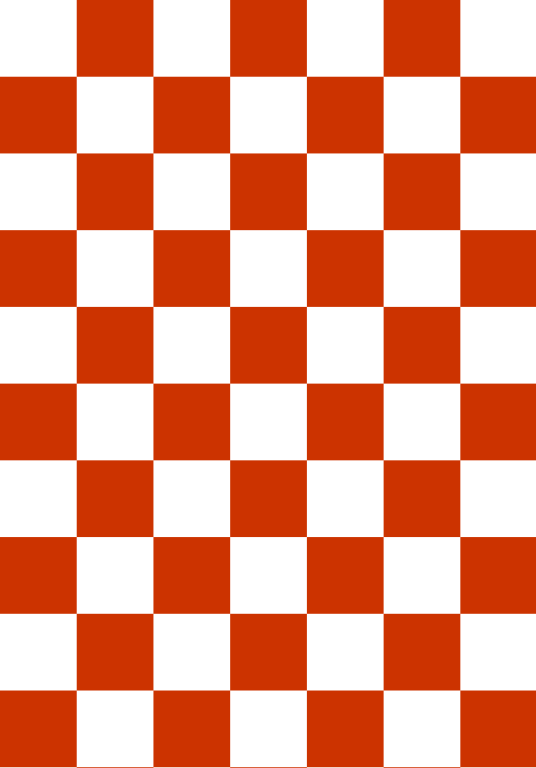
This pattern is drawn by a Shadertoy shader. Its source:

```glsl
// Checkerboard of white and orange-red squares, seven across and ten down.

// Signed distance to the nearest cell edge on each axis, in cells:
// positive in even cells, negative in odd ones.
vec2 signedEdgeDistance(vec2 cell) {
    return 0.5 - abs(mod(cell + 0.5, 2.0) - 1.0);
}

void mainImage(out vec4 fragColor, in vec2 fragCoord) {
    // Square cells counted from the top left corner
    float cellSize = 0.0999 * iResolution.y;
    vec2 cell = vec2(fragCoord.x, iResolution.y - fragCoord.y) / cellSize;

    // Alternate the sign per axis, smoothed over one pixel
    vec2 side = clamp(2.0 * signedEdgeDistance(cell) * cellSize, -1.0, 1.0);
    float whiteness = 0.5 + 0.5 * side.x * side.y;

    vec3 orangeRed = vec3(0.8, 0.2, 0.0);
    fragColor = vec4(mix(orangeRed, vec3(1.0), whiteness), 1.0);
}
```
